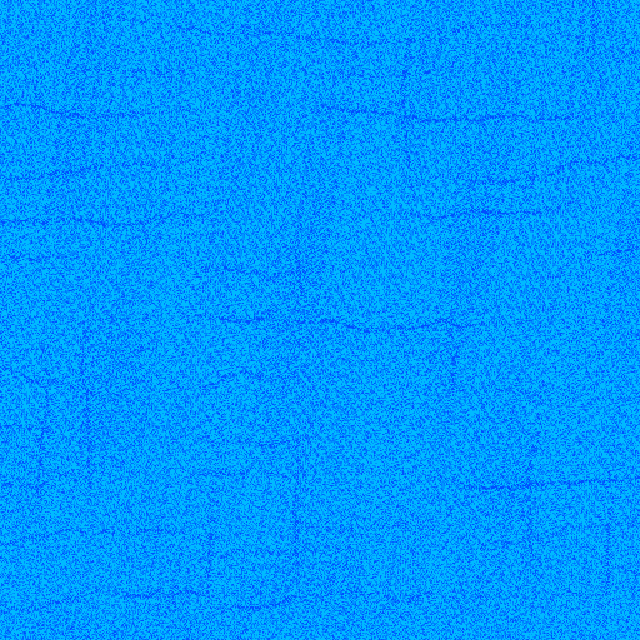
Give the GLSL for this texture, as a Shadertoy shader.

```glsl
#define GRAINS 512.0
#define ROWS 13
#define COLUMNS 9
#define CRACK_WIDTH 0.0021
#define ROW_DEPTH 0.50
#define COLUMN_DEPTH 0.30
#define WANDER 0.050
#define ROUGHNESS 0.016
#define CLOUDING 0.03

float hash(vec2 p) {
    return fract(sin(dot(p, vec2(12.9898, 78.233))) * 43758.5453);
}

float noise(vec2 p) {
    vec2 cell = floor(p), f = fract(p);
    f = f * f * (3.0 - 2.0 * f);
    float low = mix(hash(cell), hash(cell + vec2(1, 0)), f.x);
    float high = mix(hash(cell + vec2(0, 1)), hash(cell + vec2(1, 1)), f.x);
    return mix(low, high, f.y);
}

// Sideways drift of a crack along its length, in three scales
float drift(float along, float seed) {
    float slow = noise(vec2(along * 5.0, seed)) - 0.5;
    float medium = noise(vec2(along * 19.0, seed + 40.0)) - 0.5;
    float fine = noise(vec2(along * 85.0, seed + 70.0)) - 0.5;
    return WANDER * slow + ROUGHNESS * (medium + 0.4 * fine);
}

// Thin core with a faint, wider halo
float crackProfile(float offset) {
    float d = offset / CRACK_WIDTH;
    return exp(-d * d) + 0.07 * exp(-d * d / 10.0);
}

// Broken strength along a crack: long stretches, then crumbs
float patches(float along, float seed) {
    float stretch = smoothstep(0.2, 0.7, noise(vec2(along * 5.0, seed)));
    float crumbs = noise(vec2(along * 45.0, seed + 30.0));
    return stretch * (0.55 + 0.6 * crumbs);
}

// Long cracks running across
float rowCracks(vec2 p) {
    float sum = 0.0;
    for (int i = 0; i < ROWS; i++) {
        float seed = float(i) + 3.0;
        float base = (float(i) + 0.1 + 0.8 * hash(vec2(seed, 7.0))) / float(ROWS);
        float boldness = 0.4 + 0.5 * hash(vec2(seed, 19.0));
        float profile = crackProfile(p.y - base - drift(p.x, seed));
        sum = max(sum, boldness * patches(p.x, seed + 180.0) * profile);
    }
    return sum;
}

// Short faint cracks running up and down
float columnCracks(vec2 p) {
    float sum = 0.0;
    for (int i = 0; i < COLUMNS; i++) {
        float seed = float(i) + 340.0;
        float base = (float(i) + 0.1 + 0.8 * hash(vec2(seed, 5.0))) / float(COLUMNS);
        float segment = smoothstep(0.5, 0.85, noise(vec2(p.y * 7.0, seed + 60.0)));
        float profile = crackProfile(p.x - base - 0.6 * drift(p.y, seed));
        sum = max(sum, segment * profile);
    }
    return sum;
}

// Green level for a rank from 0 (darkest) to 1 (brightest)
float greenLevel(float rank) {
    return rank < 0.07 ? 0.31
         : rank < 0.11 ? 0.38
         : rank < 0.24 ? 0.45
         : rank < 0.35 ? 0.51
         : rank < 0.53 ? 0.59
         : 0.73;
}

void mainImage(out vec4 fragColor, in vec2 fragCoord) {
    vec2 uv = fragCoord / iResolution.xy;
    vec2 grain = floor(uv * GRAINS);
    vec2 p = (grain + 0.5) / GRAINS;

    // Grain rank, with soft clouds and darker cracks
    float rank = hash(grain + 0.5) + 0.012;
    rank += CLOUDING * (noise(p * 9.0 + 20.0) - 0.5);
    rank -= ROW_DEPTH * rowCracks(p) + COLUMN_DEPTH * columnCracks(p);

    fragColor = vec4(0.0, greenLevel(rank), 1.0, 1.0);
}
```
